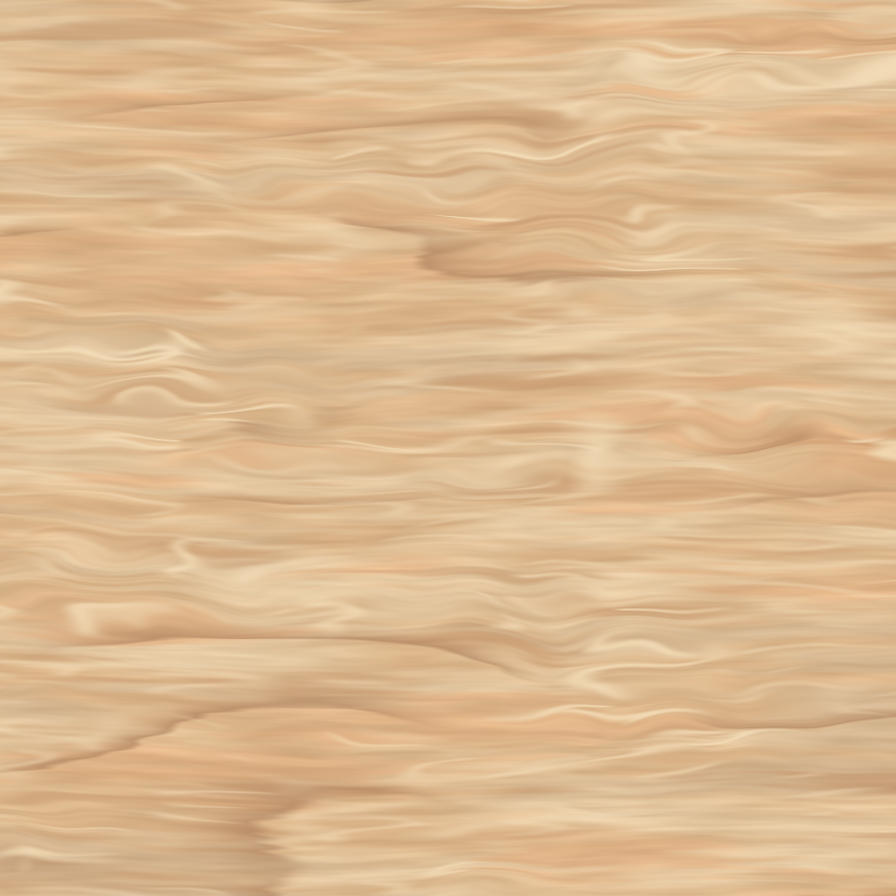
A WebGL 1 fragment shader for this texture:

```glsl
precision highp float;
// Pale honey-coloured wood with horizontal grain: stretched gradient noise
// gives the tone bands and fibres, a masked domain warp curls them into swirls,
// and contour lines of a sloping field form the dark one-sided veins.
uniform vec2 u_resolution;

vec2 gradientAt(vec2 cell) {
  float angle = 6.2832 * fract(sin(dot(cell, vec2(127.1, 311.7))) * 43758.5);
  return vec2(cos(angle), sin(angle));
}

// Gradient noise, roughly -0.7 to 0.7
float noise(vec2 p) {
  vec2 cell = floor(p);
  vec2 f = p - cell;
  vec2 u = f * f * f * (f * (f * 6.0 - 15.0) + 10.0);
  vec2 e = vec2(1.0, 0.0);
  float low = mix(dot(gradientAt(cell), f),
                  dot(gradientAt(cell + e), f - e), u.x);
  float high = mix(dot(gradientAt(cell + e.yx), f - e.yx),
                   dot(gradientAt(cell + 1.0), f - 1.0), u.x);
  return mix(low, high, u.y);
}

float fbm(vec2 p) {
  float sum = 0.0;
  float amplitude = 0.6;
  for (int i = 0; i < 3; i++) {
    sum += amplitude * noise(p);
    p = p * vec2(1.8, 2.1) + vec2(17.3, 9.1);
    amplitude *= 0.6;
  }
  return sum;
}

// Dark line with a crisp edge on one side and a slow fade on the other
float vein(float level) {
  float f = fract(level);
  return max(exp(-8.0 * f), smoothstep(0.94, 1.0, f));
}

// Thin bright line along the zero crossing of a noise field
float streak(vec2 p, float width) {
  return 1.0 - smoothstep(0.0, width, abs(noise(p)));
}

void main() {
  vec2 p = gl_FragCoord.xy / min(u_resolution.x, u_resolution.y);

  // Gentle waviness everywhere, stronger curls inside scattered patches
  p.y += 0.02 * noise(p * vec2(2.2, 4.0) + 3.7);
  float swirl = smoothstep(0.0, 0.3, noise(p * vec2(2.3, 7.0) + 41.0));
  vec2 q = p + (0.15 + swirl) * vec2(0.07 * noise(p * vec2(8.0, 17.0) + 11.0),
                                     0.026 * noise(p * vec2(9.0, 23.0) + 23.0));

  // Broad bands of cream, orange and grey
  float tone = fbm(q * vec2(1.5, 16.0) + 5.0);
  float warmth = fbm(q * vec2(1.4, 12.0) + 61.0);
  float fibre = fbm(q * vec2(3.5, 42.0) + 83.0);
  float fine = fbm(q * vec2(8.0, 64.0) + 211.0);
  vec3 color = mix(vec3(0.868, 0.716, 0.545), vec3(0.900, 0.795, 0.645),
                   smoothstep(-0.32, 0.34, tone + 0.8 * fibre));
  color = mix(color, vec3(0.862, 0.672, 0.492),
              0.8 * smoothstep(0.06, 0.36, warmth + 0.6 * fibre));
  color = mix(color, vec3(0.822, 0.705, 0.560),
              0.8 * smoothstep(0.06, 0.34, -warmth + 0.5 * fibre));

  // Fine fibres, brown in the dips
  color *= 1.0 + (0.10 * fibre + 0.13 * fine) * vec3(0.8, 1.0, 1.25);
  float brown = smoothstep(0.1, 0.38, fbm(q * vec2(2.4, 36.0) + 131.0));
  color = mix(color, vec3(0.775, 0.590, 0.425), 0.55 * brown);

  // Long dark veins, fading in and out along their length
  vec2 v = mix(p, q, 0.5);
  float level = 9.0 * v.y + 2.2 * noise(v * vec2(1.4, 5.0) + 7.0) + 0.15 * fibre;
  float veinGate = smoothstep(-0.1, 0.25, noise(p * vec2(2.0, 9.0) + 97.0));
  color = mix(color, vec3(0.690, 0.520, 0.380), 0.68 * veinGate * vein(level));

  // Cream streaks in two sizes, mostly within the swirls
  for (int i = 0; i < 2; i++) {
    float size = 1.0 + 0.8 * float(i);
    float shift = 151.0 + 37.0 * float(i);
    float gate = smoothstep(0.0, 0.3, noise(q * vec2(4.0, 17.0) * size + shift));
    float cream = gate * streak(q * vec2(3.0, 24.0) * size + shift + 22.0, 0.14);
    color = mix(color, vec3(0.955, 0.870, 0.725), (0.4 + 0.4 * swirl) * cream);
  }

  gl_FragColor = vec4(color, 1.0);
}
```
